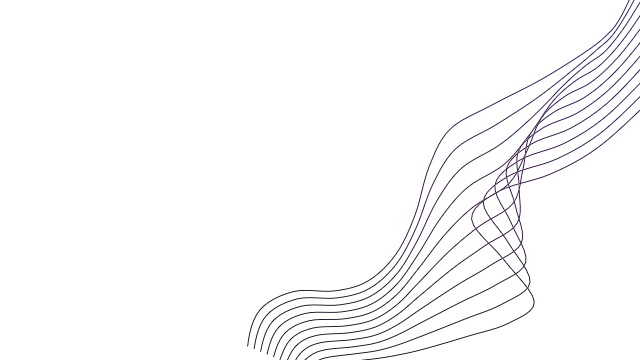
Give the GLSL for this background, as a Shadertoy shader.

```glsl
// Draws a ribbon of fine dark violet lines that twists across a white background.

// Units: the canvas is 100 high, the origin is at the lower left.
const int KNOTS = 18;
const int LINES = 11;
const int STEPS = 6;
const float HALF_WIDTH = 0.125;
const float BOX_PAD = 1.2;

const vec3 PAPER = vec3(1.0);
const vec3 INK_LOW = vec3(0.07, 0.04, 0.09);
const vec3 INK_MIDDLE = vec3(0.17, 0.04, 0.23);
const vec3 INK_HIGH = vec3(0.10, 0.09, 0.38);

// Knots of the two outer lines; the others are blends of these
const vec2 FIRST[KNOTS] = vec2[KNOTS](
    vec2(70.1, -6.5), vec2(68.8, 3.9), vec2(72.2, 13.9),
    vec2(81.5, 19.0), vec2(93.1, 19.2), vec2(102.3, 22.0),
    vec2(110.0, 29.4), vec2(115.3, 40.3), vec2(119.2, 53.7),
    vec2(125.0, 64.1), vec2(136.6, 70.8), vec2(150.5, 78.0),
    vec2(163.4, 86.1), vec2(169.0, 90.7), vec2(171.8, 94.2),
    vec2(174.8, 100.0), vec2(177.8, 106.9), vec2(182.9, 117.4));
const vec2 LAST[KNOTS] = vec2[KNOTS](
    vec2(81.0, -11.1), vec2(86.8, -3.5), vec2(89.8, -1.9),
    vec2(92.6, -1.2), vec2(99.5, -0.2), vec2(105.3, 0.5),
    vec2(110.6, 1.4), vec2(117.6, 3.0), vec2(130.3, 6.7),
    vec2(141.2, 10.2), vec2(148.4, 16.2), vec2(140.0, 27.8),
    vec2(131.0, 39.1), vec2(138.4, 46.8), vec2(152.8, 51.6),
    vec2(165.5, 58.6), vec2(177.8, 69.4), vec2(187.5, 79.2));

// Both outer lines at one knot: first in xy, last in zw
vec4 knotPair(int index) {
    return vec4(FIRST[index], LAST[index]);
}

vec2 blendPair(vec4 pair, float blend) {
    return mix(pair.xy, pair.zw, blend);
}

// True if p lies outside the padded box from low to high
bool isOutside(vec2 p, vec2 low, vec2 high) {
    vec2 gap = max(low - p, p - high);
    return max(gap.x, gap.y) > BOX_PAD;
}

// Empty area left of and above the ribbon
bool isEmpty(vec2 p) {
    return p.x < 67.0 || p.y > 22.0 + 0.76 * (p.x - 67.0);
}

float segmentDistance(vec2 p, vec2 a, vec2 b) {
    vec2 ab = b - a;
    float t = clamp(dot(p - a, ab) / max(dot(ab, ab), 1e-6), 0.0, 1.0);
    return length(p - a - ab * t);
}

// Distance to the Catmull-Rom curve from b to c
float curveDistance(vec2 p, vec2 a, vec2 b, vec2 c, vec2 d) {
    vec2 linear = 0.5 * (c - a);
    vec2 square = a - 2.5 * b + 2.0 * c - 0.5 * d;
    vec2 cubic = 1.5 * (b - c) + 0.5 * (d - a);
    int steps = isOutside(p, min(b, c), max(b, c)) ? 0 : STEPS;
    float nearest = 1000.0;
    vec2 from = b;
    for (int s = 1; s <= steps; s++) {
        float t = float(s) / float(STEPS);
        vec2 to = b + t * (linear + t * (square + t * cubic));
        nearest = min(nearest, segmentDistance(p, from, to));
        from = to;
    }
    return nearest;
}

// Distance to the nearest line of the ribbon, one span of knots at a time
float ribbonDistance(vec2 p) {
    float nearest = 1000.0;
    int spanEnd = isEmpty(p) ? 0 : KNOTS - 2;
    vec4 a = knotPair(0);
    vec4 b = knotPair(1);
    vec4 c = knotPair(2);
    for (int i = 1; i < spanEnd; i++) {
        vec4 d = knotPair(i + 2);
        vec4 low = min(b, c);
        vec4 high = max(b, c);
        bool skip = isOutside(p, min(low.xy, low.zw), max(high.xy, high.zw));
        int lines = skip ? 0 : LINES;
        for (int k = 0; k < lines; k++) {
            float blend = float(k) / float(LINES - 1);
            nearest = min(nearest, curveDistance(p,
                blendPair(a, blend), blendPair(b, blend),
                blendPair(c, blend), blendPair(d, blend)));
        }
        a = b;
        b = c;
        c = d;
    }
    return nearest;
}

vec3 inkColor(float height) {
    vec3 ink = mix(INK_LOW, INK_MIDDLE, smoothstep(10.0, 50.0, height));
    return mix(ink, INK_HIGH, smoothstep(55.0, 95.0, height));
}

void mainImage(out vec4 fragColor, in vec2 fragCoord) {
    float pixel = 100.0 / iResolution.y;
    vec2 p = fragCoord * pixel;
    float dist = ribbonDistance(p);
    float coverage = clamp((HALF_WIDTH - dist) / pixel + 0.5, 0.0, 1.0);
    fragColor = vec4(mix(PAPER, inkColor(p.y), coverage), 1.0);
}
```
